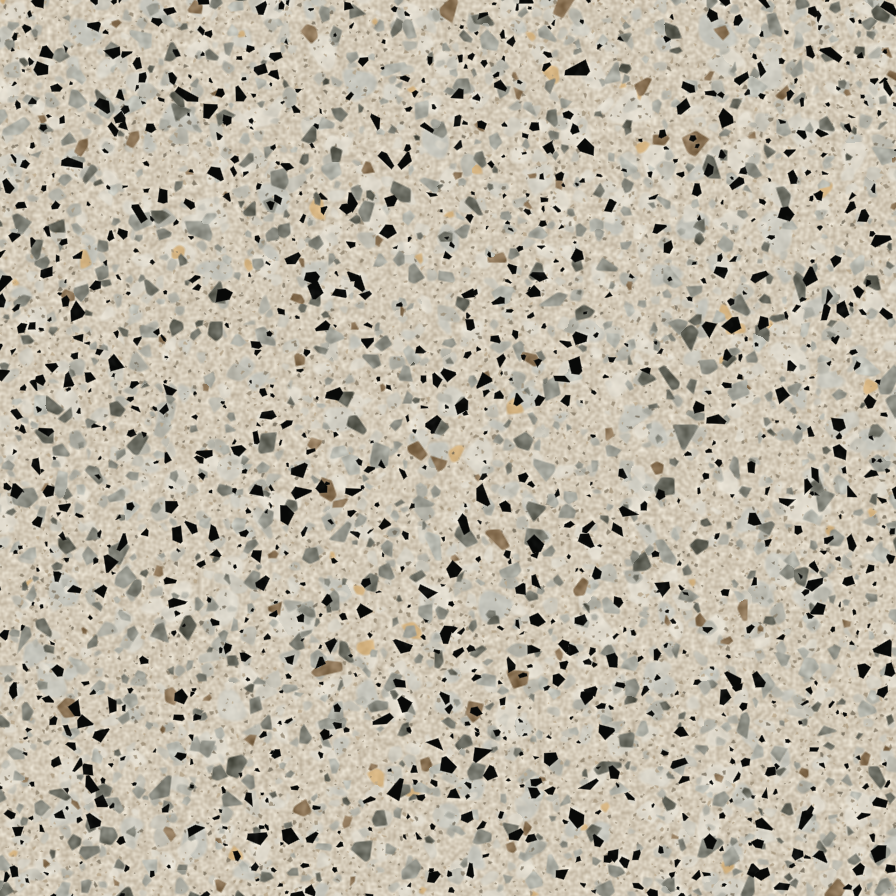
Write a WebGL 2 fragment shader that draws this texture.

```glsl
#version 300 es
precision highp float;
// Terrazzo: pale, grey and black stone chips scattered in a beige cement matrix.

uniform vec2 u_resolution;
out vec4 fragColor;

#define MATRIX_COLOR vec3(0.832, 0.793, 0.722)
#define PALE_COLOR   vec3(0.885, 0.865, 0.815)
#define COOL_COLOR   vec3(0.760, 0.765, 0.735)
#define BROWN_COLOR  vec3(0.530, 0.420, 0.290)
#define BLACK_COLOR  vec3(0.030, 0.035, 0.030)
#define PALE_CELLS   21.0
#define GRAVEL_CELLS 38.0
#define GREY_CELLS   35.0
#define BLACK_CELLS  44.0
#define SPECK_CELLS  125.0
#define GRAIN        0.13
#define SIDES        5

const float TAU = 6.2831853;

struct Chip {
    float dist;   // signed distance in canvas units
    vec3 seed;    // random values for colouring
};

vec3 hash3(vec2 p) {
    vec3 q = fract(p.xyx * vec3(0.1031, 0.1030, 0.0973));
    q += dot(q, q.yxz + 33.33);
    return fract((q.xxy + q.yzz) * q.zyx);
}

vec2 gradientAt(vec2 cell) {
    float angle = TAU * hash3(cell + 0.37).x;
    return vec2(cos(angle), sin(angle));
}

// Gradient noise, roughly -0.7 to 0.7
float noise(vec2 p) {
    vec2 i = floor(p), f = p - i;
    vec2 u = f * f * f * (f * (f * 6.0 - 15.0) + 10.0);
    vec2 e = vec2(1.0, 0.0);
    float low = mix(dot(gradientAt(i), f), dot(gradientAt(i + e), f - e), u.x);
    float high = mix(dot(gradientAt(i + e.yx), f - e.yx), dot(gradientAt(i + 1.0), f - 1.0), u.x);
    return mix(low, high, u.y);
}

float smoothMax(float a, float b, float k) {
    float h = max(k - abs(a - b), 0.0) / k;
    return max(a, b) + 0.25 * h * h * k;
}

// Irregular convex polygon cut by randomly placed half-planes
float polygon(vec2 q, float radius, float stretch, float turn, float rounding, vec2 id) {
    float c = cos(turn), s = sin(turn);
    q = mat2(c, -s, s, c) * q;
    float d = length(q) - 0.95;
    for (int i = 0; i < SIDES; i++) {
        vec3 h = hash3(id + 7.71 * float(i) + 3.3);
        float angle = (float(i) + 0.6 * h.x) * TAU / float(SIDES);
        vec2 normal = vec2(cos(angle), sin(angle));
        float reach = radius * mix(0.45, 1.0, h.y) * length(normal * vec2(stretch, 1.0 / stretch));
        d = smoothMax(d, dot(q, normal) - reach, rounding * radius);
    }
    return d;
}

// Nearest chip of one layer: at most one chip per grid cell
Chip scatter(vec2 p, float cells, vec2 radii, float stretch, float rounding,
             float amount, float clumping, float salt) {
    Chip chip = Chip(1.0, vec3(0.0));
    vec2 home = floor(p * cells);
    for (int y = -1; y <= 1; y++)
    for (int x = -1; x <= 1; x++) {
        vec2 cell = home + vec2(x, y);
        vec2 id = cell + salt;
        vec3 place = hash3(id);
        float chance = amount * (1.0 + clumping * noise(cell / cells * 9.0 + salt));
        if (place.z > chance) continue;
        vec3 form = hash3(id + 17.37);
        float radius = mix(radii.x, radii.y, form.x * form.x);
        float d = polygon(p * cells - cell - place.xy, radius, mix(1.0, stretch, form.y),
                          TAU * form.z, rounding, id) / cells;
        if (d < chip.dist) chip = Chip(d, hash3(id + 41.73));
    }
    return chip;
}

// Antialiased coverage; softness is an edge width in canvas units
float cover(float d, float softness) {
    return clamp(0.5 - d / (1.3 / u_resolution.y + softness), 0.0, 1.0);
}

void main() {
    vec2 p = gl_FragCoord.xy / u_resolution.y;
    float grain = noise(p * 210.0) + 0.7 * noise(p * 95.0 + 5.3);
    float mottle = noise(p * 75.0 + 9.1) + 0.5 * noise(p * 160.0);

    // Cement with fine warm specks
    vec3 color = MATRIX_COLOR + GRAIN * grain * vec3(0.9, 1.0, 1.1);
    Chip speck = scatter(p, SPECK_CELLS, vec2(0.10, 0.36), 1.5, 0.2, 0.42, 0.5, 11.13);
    vec3 speckColor = mix(vec3(0.40, 0.37, 0.31), vec3(0.74, 0.66, 0.54), speck.seed.x);

    // Large pale pebbles
    Chip pale = scatter(p, PALE_CELLS, vec2(0.20, 0.50), 1.45, 0.5, 0.80, 0.0, 23.29);
    vec3 paleColor = mix(PALE_COLOR, COOL_COLOR, smoothstep(0.35, 0.9, pale.seed.x));
    color = mix(color, paleColor + 0.07 * mottle, 0.9 * cover(pale.dist, 0.002));

    // Small gravel from light grey to white, a little of it ochre
    Chip gravel = scatter(p, GRAVEL_CELLS, vec2(0.18, 0.48), 1.5, 0.35, 0.85, 0.3, 37.51);
    vec3 gravelColor = mix(vec3(0.645, 0.650, 0.615), PALE_COLOR, gravel.seed.x);
    gravelColor = mix(gravelColor, vec3(0.83, 0.69, 0.48), step(0.965, gravel.seed.y));
    color = mix(color, gravelColor + 0.08 * mottle, 0.9 * cover(gravel.dist, 0.001));
    color = mix(color, speckColor, 0.75 * cover(speck.dist, 0.0));

    // Grey stones with cloudy interiors, a few of them brown
    Chip grey = scatter(p, GREY_CELLS, vec2(0.15, 0.48), 1.55, 0.2, 0.78, 0.4, 53.83);
    vec3 greyColor = mix(vec3(0.34, 0.345, 0.305), vec3(0.745, 0.75, 0.715), grey.seed.x);
    greyColor = mix(greyColor, BROWN_COLOR, 0.85 * step(0.92, grey.seed.y));
    color = mix(color, greyColor + 0.16 * mottle, cover(grey.dist, 0.0005));

    // Sharp black chips in loose clusters, each with a faint light rim
    Chip black = scatter(p, BLACK_CELLS, vec2(0.10, 0.42), 1.75, 0.04, 0.55, 1.3, 71.17);
    color += 0.05 * cover(black.dist - 0.002, 0.002);
    vec3 blackColor = BLACK_COLOR + 0.10 * black.seed.x * max(mottle, 0.0);
    color = mix(color, blackColor, cover(black.dist, 0.0));

    fragColor = vec4(clamp(color, 0.0, 1.0), 1.0);
}
```
